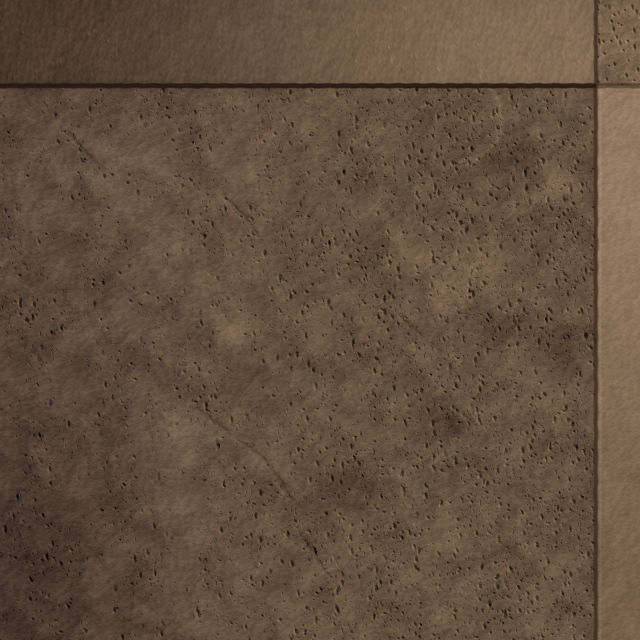
This texture is drawn by a Shadertoy shader. Its source:

```glsl
// Pitted brown stone slab framed by smoother strips and dark recessed seams.

const vec2 SEAM = vec2(0.931, 0.866);

// Local stains: centre, radius, tone change.
const vec4 STAINS[11] = vec4[11](
    vec4(0.534, 0.241, 0.034, -0.09), vec4(0.703, 0.336, 0.028, -0.09),
    vec4(0.785, 0.755, 0.045, -0.07), vec4(0.775, 0.495, 0.030, -0.08),
    vec4(0.400, 0.400, 0.050, -0.05), vec4(0.885, 0.460, 0.040, -0.06),
    vec4(0.371, 0.486, 0.026, 0.06), vec4(0.293, 0.330, 0.035, 0.05),
    vec4(0.866, 0.707, 0.030, 0.09), vec4(0.730, 0.564, 0.050, 0.06),
    vec4(0.156, 0.750, 0.060, 0.05));

// Scratches: start and end.
const vec4 SCRATCHES[6] = vec4[6](
    vec4(0.352, 0.694, 0.404, 0.635), vec4(0.306, 0.362, 0.417, 0.284),
    vec4(0.417, 0.284, 0.456, 0.218), vec4(0.625, 0.512, 0.684, 0.453),
    vec4(0.475, 0.154, 0.520, 0.100), vec4(0.110, 0.790, 0.145, 0.750));

vec2 hash2(vec2 p) {
    vec3 q = fract(p.xyx * vec3(0.1031, 0.1030, 0.0973));
    q += dot(q, q.yzx + 33.33);
    return fract((q.xx + q.yz) * q.zy);
}

mat2 rotation(float a) {
    return mat2(cos(a), sin(a), -sin(a), cos(a));
}

// Distance to the nearest scattered feature point.
float cellular(vec2 p) {
    vec2 cell = floor(p);
    float nearest = 2.0;
    for (int j = -1; j <= 1; j++)
    for (int i = -1; i <= 1; i++) {
        vec2 id = cell + vec2(i, j);
        nearest = min(nearest, length(id + hash2(id) - p));
    }
    return nearest;
}

// Cellular field shaded as a surface lit from one side.
float relief(vec2 p) {
    return cellular(p) - cellular(p + vec2(0.3, -0.25));
}

// Relief octaves giving a gritty surface.
float grit(vec2 p) {
    return relief(p) + 0.8 * relief(rotation(0.7) * p * 2.1) + 0.5 * (0.45 - cellular(p * 0.6 + 5.0));
}

// Warped, rotated sine octaves, roughly -1 to 1.
float mottle(vec2 p) {
    float sum = 0.0, amp = 0.5;
    for (int i = 0; i < 6; i++) {
        p += 0.7 * sin(p.yx * 1.3 + float(i) * 1.9);
        sum += amp * sin(p.x + 0.8) * sin(p.y + 2.1);
        p = rotation(1.1) * p * 1.85;
        amp *= 0.72;
    }
    return sum;
}

// Elongated holes, dark with a pale lower rim.
float pits(vec2 p, float density) {
    vec2 cell = floor(p);
    float sum = 0.0;
    for (int j = -1; j <= 1; j++)
    for (int i = -1; i <= 1; i++) {
        vec2 id = cell + vec2(i, j), pick = hash2(id + 41.0);
        vec2 q = p - id - hash2(id);
        mat2 turn = rotation(0.4 + 1.1 * pick.y);
        vec2 size = mix(vec2(0.18, 0.13), vec2(0.48, 0.20), pick.y * pick.y);
        float hole = 1.0 - smoothstep(0.3, 1.3, length(turn * q / size));
        float rim = 1.0 - smoothstep(0.4, 1.4, length(turn * (q + vec2(0.2, 0.15)) / size));
        float present = smoothstep(pick.x, pick.x + 0.25, density);
        sum += present * (0.35 * rim * (1.0 - hole) - hole);
    }
    return max(sum, -1.1);
}

float segment(vec2 p, vec2 a, vec2 b) {
    vec2 d = b - a;
    return length(p - a - d * clamp(dot(p - a, d) / dot(d, d), 0.0, 1.0));
}

float slabTone(vec2 uv) {
    float broad = mottle(uv * 15.0), fine = mottle(uv * 50.0 + 7.0);
    float cluster = mottle(rotation(0.9) * uv * vec2(24.0, 38.0) + 3.0);
    float tone = 0.398 + 0.028 * broad + 0.032 * fine + 0.02 * cluster;
    tone += 0.07 * (0.45 - cellular(uv * 24.0 + 0.5 * vec2(fine, cluster)));
    tone -= 0.13 * exp(-dot(uv * vec2(4.5, 2.0), uv * vec2(4.5, 2.0)));
    tone -= 0.05 * exp(-22.0 * dot(uv - vec2(0.0, 0.87), uv - vec2(0.0, 0.87)));
    for (int i = 0; i < 11; i++) {
        vec2 d = (uv - STAINS[i].xy) / STAINS[i].z + 0.6 * vec2(fine, cluster);
        tone += STAINS[i].w * exp(-dot(d, d * vec2(0.7, 1.4)));
    }
    float density = 0.24 + 0.34 * smoothstep(0.1, 0.9, uv.x) - 0.15 * broad - 0.3 * cluster;
    vec2 rough = uv + 0.0022 * vec2(fine, cluster);
    tone += 0.19 * pits(rough * 72.0, density) + 0.12 * pits(rough * 125.0 + 9.0, density + 0.05);
    vec2 wobble = uv + 0.006 * vec2(fine, cluster);
    for (int i = 0; i < 6; i++) {
        float d = segment(wobble, SCRATCHES[i].xy, SCRATCHES[i].zw);
        float lit = segment(wobble + 0.004, SCRATCHES[i].xy, SCRATCHES[i].zw);
        tone += 0.04 * exp(-lit * 400.0) - (0.09 - 0.08 * cluster) * exp(-d * 400.0);
    }
    // Pale curved ridge near the upper right.
    vec2 r = wobble - vec2(0.710, 0.818);
    float ridge = exp(-abs(length(r) - 0.073) * 250.0);
    tone += 0.09 * ridge * smoothstep(0.0, 0.035, r.x - 0.3 * r.y);
    return tone + 0.052 * grit(uv * vec2(85.0, 105.0));
}

float stripTone(vec2 uv) {
    float tone = mix(0.29, 0.52, smoothstep(-0.05, 0.9, uv.x)) - 0.35 * max(uv.y - 0.95, 0.0);
    return tone + 0.05 * grit(uv * vec2(120.0, 60.0)) + 0.02 * mottle(uv * vec2(60.0, 24.0))
        - 0.07 * pits(uv * vec2(85.0, 55.0), 0.2);
}

float sideTone(vec2 uv) {
    float tone = mix(0.46, 0.57, smoothstep(0.05, 0.75, uv.y));
    return tone + 0.05 * grit(uv * 90.0) + 0.025 * mottle(uv * 38.0);
}

float cornerTone(vec2 uv) {
    return 0.47 + 0.06 * mottle(uv * 50.0) + 0.22 * pits(uv * 80.0, 0.7) + 0.06 * grit(uv * 90.0);
}

float groove(float d, float halfWidth, float soft) {
    return 1.0 - smoothstep(halfWidth - soft, halfWidth + soft, abs(d));
}

void mainImage(out vec4 fragColor, in vec2 fragCoord) {
    vec2 uv = fragCoord / iResolution.xy;
    float soft = max(1.0 / iResolution.y, 0.0015);
    vec2 side = smoothstep(-soft, soft, uv - SEAM);

    // Four stone regions meeting at the seams.
    float lower = mix(slabTone(uv), sideTone(uv), side.x);
    float upper = mix(stripTone(uv), cornerTone(uv), side.x);
    float tone = mix(lower, upper, side.y);

    // Recessed seams with a soft shadow and a worn bright lip.
    vec2 d = uv - SEAM + 0.0004 * sin(uv.yx * vec2(170.0, 230.0));
    float fade = mix(1.0, 0.45, side.x);
    tone -= 0.04 * (exp(-abs(d.x) * 140.0) + fade * exp(-abs(d.y) * 140.0));
    tone += 0.05 * groove(d.x - 0.007, 0.002, 0.002);
    tone = mix(tone, 0.22, 0.75 * groove(d.x, 0.0030, soft));
    tone = mix(tone, 0.15, 0.92 * fade * groove(d.y, 0.0038, soft));

    vec3 color = vec3(0.40, 0.32, 0.25) + (tone - 0.40) * vec3(1.0, 0.90, 0.73);
    color.b += 0.012 * (1.0 - smoothstep(0.0, 0.5, uv.x)) * (1.0 - side.y);
    fragColor = vec4(clamp(color, 0.0, 1.0), 1.0);
}
```
